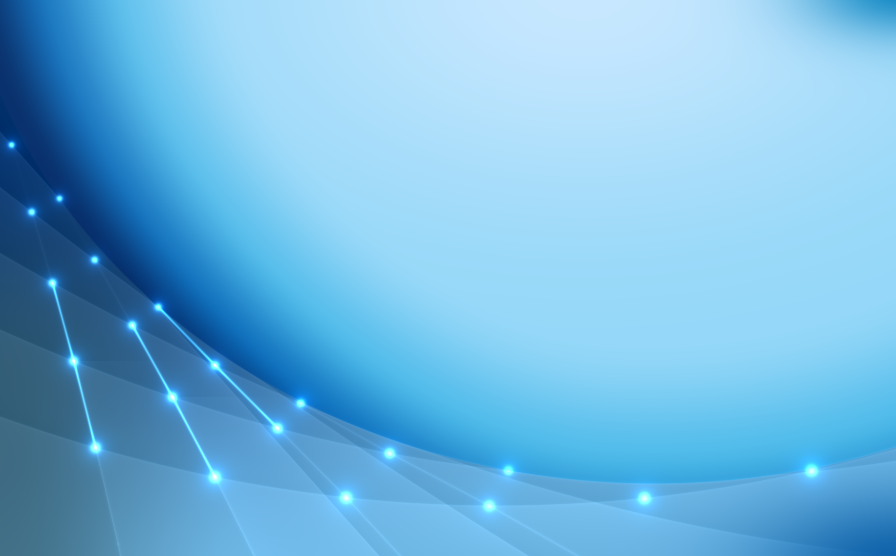
Reproduce this background procedurally as a WebGL 1 fragment shader.

```glsl
precision highp float;

uniform vec2 u_resolution;

// Height of a sheet edge, measured down from the top
float sheetEdge(float row, float x) {
  float start = 0.237 + row * (0.0903 + 0.00945 * row);
  float slope = 1.12 / (1.0 + row * (0.4 + 0.033 * row));
  float side = 1.0 - 0.25 * row;
  return start + slope * x - 0.2 * (1.0 - side * side) * x * x;
}

// Crossing of a sheet edge and a ray
vec2 meshNode(float row, float ray) {
  float x = 0.021 + row * (0.0357 + 0.0005 * row);
  x += ray * (0.0861 + row * (0.0252 + 0.00105 * row));
  x += ray * ray * row * row * 0.00067;
  return vec2(x, sheetEdge(row, x));
}

// Distance to a segment, and the position along it
vec2 segmentSpace(vec2 p, vec2 a, vec2 b) {
  vec2 ab = b - a;
  float t = clamp(dot(p - a, ab) / dot(ab, ab), 0.0, 1.0);
  return vec2(length(p - a - ab * t), t);
}

// Soft blue bowl, dark on the left and pale at the top
vec3 bowlColor(vec2 p, float rim) {
  float right = smoothstep(0.0, 1.1, p.x);
  float depth = 1.0 - rim + 0.19 * right;
  vec3 color = mix(vec3(0.0, 0.16, 0.40), vec3(0.03, 0.41, 0.72), smoothstep(0.01, 0.12, depth));
  color = mix(color, vec3(0.28, 0.72, 0.91), smoothstep(0.08, 0.25, depth));
  color = mix(color, vec3(0.57, 0.84, 0.97), smoothstep(0.19, 0.43, depth));
  vec2 glow = (p - vec2(1.05, -0.02)) / vec2(0.62, 0.38);
  color = mix(color, vec3(0.79, 0.91, 1.0), 0.95 * exp(-dot(glow, glow)));
  vec2 corner = (p - vec2(1.63, -0.02)) / vec2(0.18, 0.085);
  return mix(color, vec3(0.08, 0.54, 0.77), exp(-dot(corner, corner)));
}

// Overlapping translucent sheets under the rim
vec3 sheetColor(vec2 p, float pixel) {
  float light = smoothstep(0.42, 1.12, p.y + 0.15 * p.x);
  vec3 color = mix(vec3(0.01, 0.19, 0.42), vec3(0.37, 0.66, 0.84), light);
  float gray = smoothstep(0.45, 0.0, p.x) * smoothstep(0.25, 0.7, p.y);
  color = mix(color, vec3(0.16, 0.31, 0.37), 0.75 * gray);
  for (int i = 0; i < 5; i++) {
    float below = p.y - sheetEdge(float(i), p.x);
    float inside = smoothstep(-pixel, pixel, below);
    color += inside * (0.01 + 0.03 * exp(-max(below, 0.0) / 0.08));
    color -= 0.022 * (1.0 - inside) * exp(min(below, 0.0) / 0.03);
    color += vec3(0.02, 0.03, 0.035) * exp(-abs(below) / 0.002);
  }
  vec2 corner = (p - vec2(1.63, 1.02)) / vec2(0.27, 0.13);
  return mix(color, vec3(0.03, 0.36, 0.65), 0.95 * exp(-dot(corner, corner)));
}

void main() {
  vec2 p = gl_FragCoord.xy / u_resolution;
  p = vec2(p.x * 1.61, 1.0 - p.y);
  float pixel = 1.0 / u_resolution.y;

  // Bowl and sheets meet along an elliptical rim
  float rim = length((p - vec2(1.176, -0.21)) / vec2(1.256, 1.08));
  float sheet = smoothstep(-pixel, pixel, (rim - 1.0) * 1.1);
  vec3 color = mix(bowlColor(p, rim), sheetColor(p, pixel), sheet);
  color += vec3(0.03, 0.05, 0.06) * exp(-abs(rim - 1.0) / 0.002) * smoothstep(0.2, 0.8, p.x);

  // Rays and glowing nodes
  for (int i = 0; i < 6; i++) {
    for (int j = 0; j < 6; j++) {
      float row = float(i);
      float ray = float(j);
      if (ray > row + 1.0) continue;
      vec2 a = meshNode(row, ray);
      vec2 b = meshNode(row + 1.0, ray);
      vec2 s = segmentSpace(p, a, b);

      // Faint rays, with the middle ones shining
      float faint = step(ray, 3.5) * smoothstep(-1.0, 3.0, row);
      color += vec3(0.05, 0.065, 0.075) * faint * exp(-s.x / 0.0018) * sheet;
      float shine = step(abs(row - 2.5 + 0.25 * ray * ray), 0.8);
      shine *= 1.0 - 0.4 * sin(3.1416 * s.y);
      color += shine * vec3(0.22, 0.55, 0.62) * exp(-s.x * s.x / 0.000005);
      color += shine * vec3(0.0, 0.09, 0.17) * exp(-s.x / 0.007);

      // Each facet is lightest beside its ray
      float across = (p.x - a.x) * (b.y - a.y) - (p.y - a.y) * (b.x - a.x);
      float side = across / length(b - a);
      float facet = smoothstep(-pixel, pixel, side) * exp(-max(side, 0.0) / 0.08);
      facet *= step(a.y, p.y) * step(p.y, b.y) * step(ray, 1.5) * step(2.5, row);
      color += vec3(0.025, 0.035, 0.045) * facet * sheet;

      if (i < 5) {
        float r = length(p - a);
        float size = 0.62 + 0.11 * row;
        float power = 1.0 - 0.3 * smoothstep(0.8, 0.9, a.x) * step(a.x, 1.0);
        color += power * vec3(0.0, 0.36, 0.72) * exp(-r / (0.012 * size));
        color += power * vec3(0.5, 0.8, 0.65) * exp(-r * r / (0.00006 * size * size));
      }
    }
  }

  gl_FragColor = vec4(clamp(color, 0.0, 1.0), 1.0);
}
```
